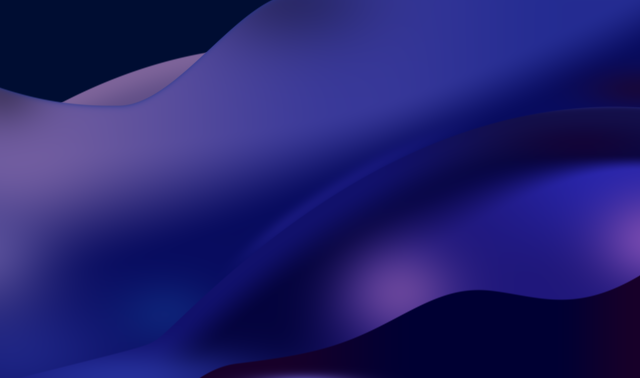
A Shadertoy shader for this background:

```glsl
// Flowing folded ribbons in indigo, lavender and violet over a night-blue ground.

// Height of the upper rim of the large ribbon
float rimHeight(float x) {
    float dip = max(0.0, 1.0 - x / 0.17);
    return 0.72 + 0.048 * dip * dip + 0.30 * smoothstep(0.185, 0.47, x);
}

// Height of the crease between the large and the lower ribbon
float creaseHeight(float x) {
    float arch = 0.717 - 1.22 * (0.96 - x) * (0.96 - x);
    float tail = 0.42 * (x - 0.03);
    float gap = arch - tail;
    return 0.5 * (arch + tail + sqrt(gap * gap + 0.0004));
}

// Height of the lower ribbon's bottom hem
float hemHeight(float x) {
    float hump = (x - 0.73) / 0.153;
    float lift = max(x - 0.77, 0.0);
    float drop = max(0.37 - x, 0.0);
    return 0.03 + 0.19 * (x - 0.33) + 0.125 * exp(-hump * hump)
         + 2.05 * lift * lift - 8.0 * drop * drop;
}

// Soft elliptical spot, 1 at its centre
float glow(vec2 p, vec2 centre, vec2 radius) {
    vec2 d = (p - centre) / radius;
    return exp(-dot(d, d));
}

vec3 groundColor(vec2 p) {
    vec3 night = vec3(0.0, 0.05, 0.195);
    vec3 floorColor = mix(vec3(0.0, 0.0, 0.2), vec3(0.09, 0.0, 0.16),
                          max(1.0 - smoothstep(0.42, 0.66, p.x), smoothstep(0.86, 1.0, p.x)));
    floorColor = mix(floorColor, vec3(0.32, 0.27, 0.64), glow(p, vec2(0.475, -0.01), vec2(0.075, 0.02)));
    return mix(floorColor, night, step(0.5, p.y));
}

vec3 upperRibbon(vec2 p, float rim, float crease) {
    // Lit band over a deep valley
    float along = p.x - 0.13;
    float divide = 0.44 + 0.26 * along + 0.36 * along * along;
    float spread = mix(0.17, 0.09, smoothstep(0.1, 0.7, p.x));
    vec3 lit = mix(vec3(0.42, 0.35, 0.62), vec3(0.22, 0.22, 0.60), smoothstep(0.05, 0.58, p.x));
    lit = mix(lit, vec3(0.14, 0.17, 0.57), smoothstep(0.55, 0.9, p.x));
    vec3 color = mix(vec3(0.03, 0.045, 0.37), lit, smoothstep(-spread, spread, p.y - divide));

    // Lavender flank and blue foot on the left
    color = mix(color, vec3(0.11, 0.14, 0.52), 0.9 * glow(p, vec2(0.03, 0.06), vec2(0.17, 0.15)));
    color = mix(color, vec3(0.37, 0.33, 0.62), 0.9 * glow(p, vec2(-0.03, 0.33), vec2(0.11, 0.17)));
    color = mix(color, vec3(0.47, 0.38, 0.64), 0.5 * glow(p, vec2(0.03, 0.57), vec2(0.10, 0.12)));
    color = mix(color, vec3(0.06, 0.16, 0.50), 0.7 * glow(p, vec2(0.26, 0.17), vec2(0.08, 0.09)));

    // Shade under the rim and at the far right
    color *= 1.0 - 0.38 * glow(p, vec2(0.0, 0.77), vec2(0.07, 0.10));
    color *= 1.0 - 0.32 * glow(p, vec2(0.45, 1.0), vec2(0.13, 0.13));
    color = mix(color, vec3(0.09, 0.03, 0.23), 0.95 * glow(p, vec2(1.0, 0.765), vec2(0.085, 0.055)));

    // Sheen along the crease, thin light along the rim
    float sheen = (p.y - crease - 0.012) / 0.028;
    float reach = smoothstep(0.33, 0.45, p.x) * (1.0 - smoothstep(0.55, 0.78, p.x));
    color = mix(color, vec3(0.10, 0.10, 0.50), 0.85 * reach * exp(-sheen * sheen));
    return mix(color, vec3(0.14, 0.22, 0.56), 0.6 * exp(-max(rim - p.y, 0.0) / 0.006));
}

vec3 lowerRibbon(vec2 p, float crease) {
    // Shadowed fold below the crease
    float below = crease - p.y;
    vec3 top = mix(vec3(0.065, 0.065, 0.42), vec3(0.075, 0.06, 0.29), smoothstep(0.55, 0.85, p.x));
    vec3 color = mix(top, vec3(0.015, 0.012, 0.24), smoothstep(0.02, 0.16, below));
    color = mix(color, vec3(0.08, 0.01, 0.20), 0.7 * glow(p, vec2(0.91, 0.62), vec2(0.10, 0.05)));

    // Bright belly, crisp on the right and soft on the left
    float belly = 0.57 - 1.3 * (1.0 - p.x) * (1.0 - p.x);
    float spread = mix(0.13, 0.022, smoothstep(0.55, 1.0, p.x));
    float bright = smoothstep(-spread, spread, belly - p.y) * smoothstep(0.42, 0.65, p.x);
    vec3 bellyColor = mix(vec3(0.12, 0.09, 0.48), vec3(0.15, 0.14, 0.66),
                          smoothstep(0.25, 0.55, p.y) * smoothstep(0.65, 0.95, p.x));
    color = mix(color, bellyColor, bright);

    // Violet lights and the blue tail
    color = mix(color, vec3(0.41, 0.27, 0.61), 0.95 * glow(p, vec2(0.625, 0.225), vec2(0.085, 0.12)));
    color = mix(color, vec3(0.47, 0.29, 0.69), 0.95 * glow(p, vec2(1.02, 0.365), vec2(0.085, 0.12)));
    color = mix(color, vec3(0.15, 0.19, 0.61), 0.95 * glow(p, vec2(0.20, 0.0), vec2(0.21, 0.075)));
    float edgeLight = smoothstep(0.8, 0.95, p.x) * exp(-max(below, 0.0) / 0.004);
    return mix(color, vec3(0.16, 0.17, 0.50), 0.6 * edgeLight);
}

void mainImage(out vec4 fragColor, in vec2 fragCoord) {
    vec2 p = fragCoord / iResolution.xy;
    float soft = 1.2 / iResolution.y;
    float rim = rimHeight(p.x);
    float crease = creaseHeight(p.x);
    vec3 color = groundColor(p);

    // Pale fold peeking out behind the rim
    float d = p.x - 0.098;
    float fold = 0.73 + 0.87 * d - 1.28 * d * d;
    vec3 foldColor = mix(vec3(0.38, 0.31, 0.53), vec3(0.49, 0.39, 0.60), smoothstep(0.09, 0.0, fold - p.y));
    float foldMask = smoothstep(-soft, soft, fold - p.y) * step(0.5, p.y) * step(p.x, 0.45);
    color = mix(color, foldColor, foldMask);

    // Ribbons from back to front
    color = mix(color, lowerRibbon(p, crease),
                smoothstep(-soft, soft, p.y - hemHeight(p.x)) * step(p.y, crease + soft));
    color = mix(color, upperRibbon(p, rim, crease),
                smoothstep(-soft, soft, p.y - crease) * smoothstep(-soft, soft, rim - p.y));
    fragColor = vec4(color, 1.0);
}
```
